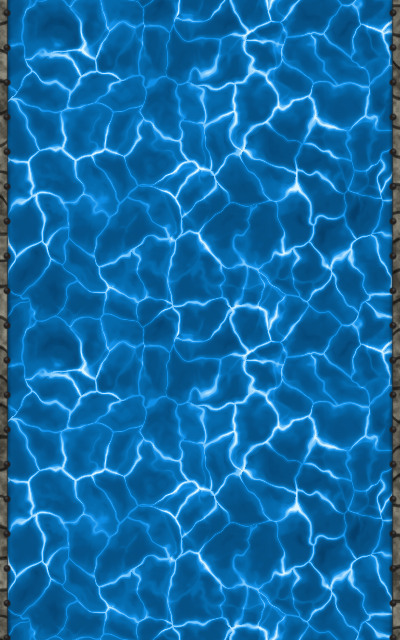
Reproduce this texture procedurally as a Shadertoy shader.

```glsl
// Sunlit pool water between two narrow stone kerbs hung with a row of dark beads.
// Light lines are borders of warped Voronoi cells over cloudy blue noise; the
// water repeats vertically, and one unit of x is the canvas width.

const float PERIOD = 0.8;            // height of one water repeat
const vec2  CELLS = vec2(9.0, 8.0);  // light cells per repeat
const float WARP = 0.050;            // bending of the light lines
const float KERB = 0.0185;           // width of each stone kerb
const float BEAD_STEP = 0.0868;
const float BEAD_RADIUS = 0.0085;

const vec3 ABYSS = vec3(0.01, 0.20, 0.35);
const vec3 DEEP  = vec3(0.02, 0.32, 0.53);
const vec3 MID   = vec3(0.02, 0.42, 0.68);
const vec3 CLEAR = vec3(0.06, 0.56, 0.90);
const vec3 PALE  = vec3(0.44, 0.76, 0.98);
const vec3 GLINT = vec3(0.86, 0.96, 1.00);
const vec3 STONE_DARK  = vec3(0.25, 0.24, 0.21);
const vec3 STONE_LIGHT = vec3(0.56, 0.55, 0.50);
const vec3 BEAD = vec3(0.13, 0.12, 0.12);

vec2 hash2(vec2 p) {
    vec3 q = fract(p.xyx * vec3(0.1031, 0.1030, 0.0973));
    q += dot(q, q.yzx + 33.33);
    return fract((q.xx + q.yz) * q.zy);
}

// Value noise that repeats every "wrap" rows
float noise(vec2 p, float wrap) {
    vec2 i = floor(p), f = fract(p);
    f = f * f * (3.0 - 2.0 * f);
    float y0 = mod(i.y, wrap), y1 = mod(i.y + 1.0, wrap);
    float low  = mix(hash2(vec2(i.x, y0)).x, hash2(vec2(i.x + 1.0, y0)).x, f.x);
    float high = mix(hash2(vec2(i.x, y1)).x, hash2(vec2(i.x + 1.0, y1)).x, f.x);
    return mix(low, high, f.y);
}

float fbm(vec2 p, float frequency) {
    float sum = 0.0, gain = 0.5;
    for (int i = 0; i < 4; i++) {
        sum += gain * noise(p * frequency + 17.0 * float(i), frequency);
        frequency *= 2.0;
        gain *= 0.5;
    }
    return sum / 0.9375;
}

// x: distance to the cell border, y: F2 - F1, z: closeness to a junction
vec3 cellBorder(vec2 p, float wrap, float seed) {
    vec2 home = floor(p), near1 = vec2(9.0), near2 = vec2(9.0);
    float d1 = 9.0, d2 = 9.0, d3 = 9.0;
    for (int j = -2; j <= 2; j++)
    for (int i = -2; i <= 2; i++) {
        vec2 cell = home + vec2(i, j);
        vec2 site = hash2(vec2(cell.x, mod(cell.y, wrap)) + seed);
        vec2 r = cell + 0.5 + 0.9 * (site - 0.5) - p;
        float d = length(r);
        if (d < d1) { d3 = d2; d2 = d1; near2 = near1; d1 = d; near1 = r; }
        else if (d < d2) { d3 = d2; d2 = d; near2 = r; }
        else d3 = min(d3, d);
    }
    float border = 0.5 * (d2 * d2 - d1 * d1) / max(length(near2 - near1), 0.05);
    return vec3(border, d2 - d1, exp(-(d3 - d1) / 0.09));
}

vec3 waterRamp(float t) {
    vec3 c = mix(ABYSS, DEEP, smoothstep(0.0, 0.22, t));
    c = mix(c, MID, smoothstep(0.22, 0.41, t));
    c = mix(c, CLEAR, smoothstep(0.41, 0.62, t));
    c = mix(c, PALE, smoothstep(0.62, 0.84, t));
    return mix(c, GLINT, smoothstep(0.84, 1.12, t));
}

vec3 water(vec2 p) {
    vec2 q = p / PERIOD;
    vec2 bend = vec2(fbm(q + 3.1, 6.0), fbm(q + 7.7, 6.0)) - 0.5;
    vec2 ripple = vec2(noise(q * 22.0, 22.0), noise(q * 22.0 + 9.0, 22.0)) - 0.5;
    vec2 w = q + 3.2 * WARP * bend + 0.30 * WARP * ripple;

    // Main light net, varying in width and strength
    vec3 net = cellBorder(w * CELLS, CELLS.y, 0.0);
    float strength = smoothstep(0.25, 0.75, noise(q * 9.0 + 5.0, 9.0));
    float patchy = smoothstep(0.55, 0.95, noise(q * 13.0 + 2.0, 13.0));
    float width = 0.020 + 0.022 * strength + 0.05 * patchy * net.z + 0.02 * patchy;
    float line = 1.0 / (1.0 + pow(net.x / width, 2.0));
    float glow = exp(-net.y / 0.28);

    // Fainter net lying deeper, seen in places
    vec3 faint = cellBorder((w + 1.6 * WARP * bend.yx) * vec2(8.0, 6.0), 6.0, 41.0);
    float veil = exp(-faint.y / 0.12) * smoothstep(0.35, 0.8, noise(q * 7.0 + 8.0, 7.0));

    float cloud = fbm(q + 0.9 * bend, 4.0) - 0.5;
    float broad = noise(q * 3.0 + 4.0, 3.0) - 0.5;
    float tone = 0.20 + 0.42 * cloud + 0.13 * broad + 0.25 * glow + 0.22 * veil;
    tone += line * (0.20 + 0.34 * strength + 0.22 * net.z * patchy);
    return waterRamp(tone);
}

vec3 kerbStone(vec2 p, float side) {
    float row = p.y / 0.074 + 0.4 * side + 0.35 * noise(p * vec2(40.0, 9.0), 999.0);
    float grain = fbm(p + side, 70.0);
    float shade = 0.55 * hash2(vec2(floor(row), side + 5.0)).x + 1.3 * (grain - 0.35);
    float joint = smoothstep(0.02, 0.09, 0.5 - abs(fract(row) - 0.5));
    return mix(STONE_DARK, STONE_LIGHT, clamp(shade, 0.0, 1.0)) * mix(0.4, 1.0, joint);
}

void mainImage(out vec4 fragColor, in vec2 fragCoord) {
    vec2 p = fragCoord / iResolution.x;
    float pixel = 1.0 / iResolution.x;
    float side = step(0.5, p.x);
    float inset = min(p.x, 1.0 - p.x);

    vec3 color = water(p) * mix(0.72, 1.0, smoothstep(KERB, KERB + 0.012, inset));
    color = mix(kerbStone(p, side), color, smoothstep(-pixel, pixel, inset - KERB));

    // Cord and beads along the inner rim of the kerb
    float cord = abs(inset - KERB) - 0.0012;
    color = mix(color, BEAD, 0.7 * (1.0 - smoothstep(-pixel, pixel, cord)));
    vec2 b = vec2(inset - KERB + 0.001, (fract((p.y - 0.005) / BEAD_STEP + 0.5) - 0.5) * BEAD_STEP);
    float bead = length(b) - BEAD_RADIUS;
    vec3 beadColor = BEAD + 0.14 * smoothstep(0.006, 0.0, length(b - vec2(-0.002, 0.003)));
    color = mix(color, beadColor, 1.0 - smoothstep(-pixel, pixel, bead));
    fragColor = vec4(color, 1.0);
}
```
